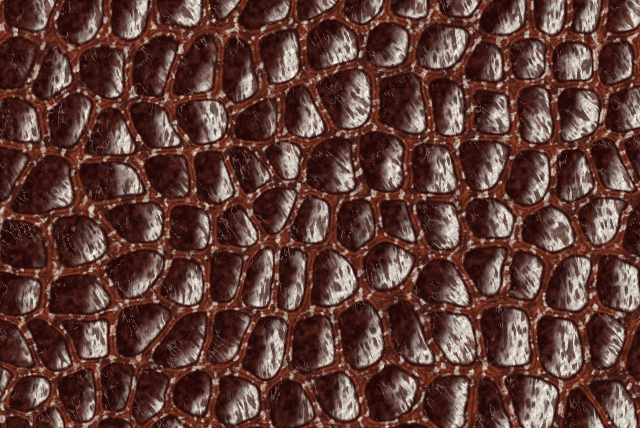
A Shadertoy shader for this texture:

```glsl
// Glossy brown reptile leather: rounded scales in a crinkled raised mesh.

const vec3 SHADOW = vec3(0.14, 0.03, 0.03);
const vec3 BROWN = vec3(0.29, 0.12, 0.09);
const vec3 RUST = vec3(0.49, 0.21, 0.13);
const vec3 SHINE = vec3(0.83, 0.80, 0.76);

const float SCALES_PER_HEIGHT = 9.2;
const vec2 SCALE_SIZE = vec2(1.0, 1.25);
const vec2 LIGHT_DIR = vec2(0.93, -0.36);

struct Scale {
    vec2 local;   // offset from the scale centre
    float edge;   // rounded distance to the scale border
    float id;     // random value of the scale
};

float hash(vec2 p) {
    vec3 a = fract(p.xyx * 0.1031);
    a += dot(a, a.yzx + 33.33);
    return fract((a.x + a.y) * a.z);
}

float noise(vec2 p) {
    vec2 i = floor(p), f = fract(p);
    f = f * f * (3.0 - 2.0 * f);
    vec2 e = vec2(1.0, 0.0);
    return mix(mix(hash(i), hash(i + e.xy), f.x),
               mix(hash(i + e.yx), hash(i + e.xx), f.x), f.y);
}

float fbm(vec2 p) {
    float sum = 0.0, amp = 0.57;
    for (int i = 0; i < 3; i++) {
        sum += amp * noise(p);
        p = mat2(1.6, 1.2, -1.2, 1.6) * p + 7.3;
        amp *= 0.5;
    }
    return sum;
}

vec2 rotate(vec2 p, float angle) {
    float c = cos(angle), s = sin(angle);
    return vec2(c * p.x - s * p.y, s * p.x + c * p.y);
}

float band(float x, float centre, float width) {
    float t = (x - centre) / width;
    return exp(-t * t);
}

// Jittered centres, with every second row shifted sideways
vec2 scaleCentre(vec2 cell, vec2 size, float jitter) {
    vec2 random = vec2(hash(cell), hash(cell + 57.0)) - 0.5;
    return (cell + 0.5 + jitter * random + vec2(0.4 * mod(cell.y, 2.0), 0.0)) * size;
}

// Voronoi cells whose border distances are blended to round the corners
Scale findScale(vec2 p, vec2 size, float jitter, float sharpness) {
    vec2 base = floor(p / size), home = base, toHome = vec2(9.0);
    for (int j = -2; j <= 2; j++)
    for (int i = -2; i <= 2; i++) {
        vec2 cell = base + vec2(i, j);
        vec2 r = scaleCentre(cell, size, jitter) - p;
        if (dot(r, r) < dot(toHome, toHome)) { toHome = r; home = cell; }
    }
    float sum = 0.0;
    for (int j = -2; j <= 2; j++)
    for (int i = -2; i <= 2; i++) {
        if (i == 0 && j == 0) continue;
        vec2 r = scaleCentre(home + vec2(i, j), size, jitter) - p;
        sum += exp(-sharpness * dot(0.5 * (toHome + r), normalize(r - toHome)));
    }
    return Scale(-toHome, -log(sum) / sharpness, hash(home + 131.0));
}

// Fine stretched folds, 1 on their crests
float wrinkles(vec2 p, float angle) {
    vec2 q = rotate(p, angle) * vec2(95.0, 34.0);
    return 1.0 - abs(2.0 * fbm(q) - 1.0);
}

// Side-lit slope of the grain
float relief(vec2 p, float frequency) {
    vec2 q = p * frequency;
    return fbm(q) - fbm(q + 0.6 * LIGHT_DIR);
}

void mainImage(out vec4 fragColor, in vec2 fragCoord) {
    vec2 p = fragCoord / iResolution.y;
    float across = fragCoord.x / iResolution.x;

    // Layout: broad bends plus slightly uneven outlines
    vec2 bend = vec2(noise(p * 2.5), noise(p * 2.5 + 17.0)) - 0.5;
    vec2 wobble = vec2(noise(p * 24.0), noise(p * 24.0 + 41.0)) - 0.5;
    vec2 q = p * SCALES_PER_HEIGHT + 1.0 * bend + 0.10 * wobble;
    Scale s = findScale(q, SCALE_SIZE, 0.55, 13.0);
    float inside = smoothstep(0.065, 0.105, s.edge);

    // Leather colour, darkest in the hollows and along the grooves
    float grain = fbm(p * 85.0);
    float side = dot(s.local / (0.5 * SCALE_SIZE), LIGHT_DIR);
    float tone = clamp(1.7 * grain - 0.45 + 0.25 * side, 0.0, 1.0);
    vec3 hollow = mix(SHADOW, BROWN * 1.1, tone);
    vec3 mesh = mix(BROWN, RUST, smoothstep(0.2, 0.6, fbm(p * 45.0 + 9.0)));
    vec3 color = mix(mesh, hollow, inside);
    float groove = 0.75 * band(s.edge, 0.085, 0.028) + 0.45 * band(s.edge, 0.0, 0.018);
    color = mix(color, SHADOW, min(groove, 1.0));

    // Sheen on the lit side of each scale, wider towards the right
    float exposure = mix(-0.18, 0.36, across) + 0.35 * (s.id - 0.5);
    float folds = wrinkles(p, 0.9 * (s.id - 0.5) - 0.35);
    float patches = fbm(p * 22.0 + 5.0) - 0.5;
    float sheen = smoothstep(-0.15, 0.75, side + exposure + 0.7 * patches);
    sheen *= smoothstep(0.09, 0.16, s.edge) * mix(0.3, 1.15, smoothstep(0.5, 0.95, folds));
    float scratches = 0.35 * smoothstep(0.88, 0.99, folds) * smoothstep(-0.1, 0.2, patches);

    // Broken glints on the crinkled mesh
    float glints = 0.85 * smoothstep(0.0, 0.28, relief(p, 62.0)) * (1.0 - 0.7 * min(groove, 1.0));
    float gloss = mix(glints, max(sheen, scratches), inside);
    color = mix(color, SHINE, clamp(gloss, 0.0, 1.0));
    color *= 1.0 + 0.5 * relief(p + 3.0, 110.0);

    fragColor = vec4(clamp(color, 0.0, 1.0), 1.0);
}
```
